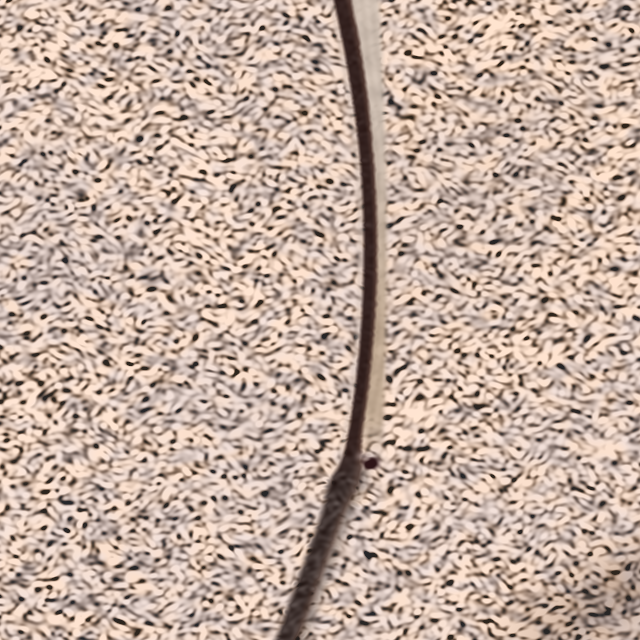
Write a Shadertoy shader that draws this texture.

```glsl
// A thin dark stem with a pale smooth flank, lying on coarse grainy sand.
// The grain is cellular noise: each cell scatters small oriented wavelets.
// The stem is a bent curve with varying width, drawn by distance to its axis.

vec3 hash3(vec3 p) {
    p = fract(p * vec3(0.1031, 0.1030, 0.0973));
    p += dot(p, p.yxz + 33.33);
    return fract((p.xxy + p.yxx) * p.zyx);
}

// Wavelet noise of roughly unit deviation, mixed in pitch, strands mostly level.
float grainNoise(vec2 p) {
    vec2 cell = floor(p);
    float sum = 0.0;
    for (int y = -1; y <= 1; y++)
    for (int x = -1; x <= 1; x++)
    for (int k = 0; k < 3; k++) {
        vec2 id = cell + vec2(x, y);
        vec3 h = hash3(vec3(id + 7.0, float(k) * 17.0 + 3.0));
        vec2 d = p - id - h.xy;
        float window = max(1.0 - dot(d, d), 0.0);
        float angle = 1.65 + (h.z - 0.5) * 2.6;
        float phase = 6.283 * fract(h.x * 37.0 + h.y * 91.0);
        float pitch = mix(0.45, 1.3, fract(h.z * 53.0 + h.x * 29.0));
        float wave = dot(d, vec2(cos(angle), sin(angle)));
        sum += window * window * window * cos(6.283 * pitch * wave + phase);
    }
    return sum * 1.22;
}

// Slow, uneven drift made of layered sines.
float drift(vec2 p) {
    return 0.5 * sin(p.x * 9.0 + 2.0 * sin(p.y * 7.0))
         + 0.5 * sin(p.y * 13.0 - 3.0 * sin(p.x * 6.0 + 1.0));
}

float bump(float x, float center, float width) {
    float d = (x - center) / width;
    return exp(-d * d);
}

// Horizontal position of the stem axis at a height.
float stemAxis(float y) {
    float upper = 0.579 - 0.29 * (y - 0.61) * (y - 0.61);
    float lower = 0.449 + 0.364 * y;
    return mix(lower, upper, smoothstep(0.24, 0.32, y));
}

float stemHalfWidth(float y) {
    float width = mix(0.0175, 0.0105, smoothstep(0.22, 0.34, y));
    return width + 0.003 * smoothstep(0.7, 1.0, y) + 0.007 * bump(y, 0.245, 0.03);
}

vec3 sandColor(vec2 uv, float grain, float clumps) {
    float slow = drift(uv);
    float corner = smoothstep(0.45, 0.05, uv.x) * smoothstep(0.5, 0.0, uv.y);
    float v = grain * (0.96 + 0.1 * slow + 0.12 * corner + 0.12 * clumps) + 0.2 * clumps;
    v = min(v, 1.3);
    float tone = 0.832 + 0.18 * v - 0.055 * v * v + 0.015 * slow;

    // Dim diagonal patch in the lower right corner.
    vec2 q = uv - vec2(0.95, 0.06);
    q = vec2(0.87 * q.x + 0.5 * q.y, 0.87 * q.y - 0.5 * q.x) / vec2(0.15, 0.06);
    tone -= 0.2 * exp(-dot(q, q) * 0.8);

    tone = clamp(tone, 0.16, 0.99);
    vec3 color = tone - vec3(0.0, 0.088, 0.138) * smoothstep(0.0, 0.6, tone);
    // Individual grains lean towards peach or grey.
    color += vec3(0.012, 0.0, -0.016) * clamp(clumps + slow, -1.5, 1.5);
    float warmth = exp(-8.0 * dot(uv - vec2(0.8, 0.78), uv - vec2(0.8, 0.78)));
    return color - vec3(0.0, 0.008, 0.02) * warmth;
}

void mainImage(out vec4 fragColor, in vec2 fragCoord) {
    vec2 uv = fragCoord / iResolution.xy;
    float soft = 0.003 + 0.7 / iResolution.y;
    // Bend the grid a little, so that strands neither repeat nor line up.
    vec2 bent = uv + 0.004 * sin(uv.yx * vec2(41.0, 33.0) + 3.0 * uv);
    float grain = grainNoise(bent * vec2(54.0, 66.0));
    float clumps = grainNoise(uv * vec2(17.0, 22.0) + 40.0);
    vec3 color = sandColor(uv, grain, clumps);

    // Lower part of the stem is rougher than the upper one.
    float rough = 1.0 - smoothstep(0.23, 0.31, uv.y);
    float side = uv.x - stemAxis(uv.y);
    float halfWidth = stemHalfWidth(uv.y) + grain * mix(0.0005, 0.0014, rough);

    // Thin light rim on the left and soft shade on the lower right.
    float rim = bump(side, -halfWidth - 0.005, 0.005) * (1.0 - rough);
    color = mix(color, vec3(0.83, 0.76, 0.72), 0.5 * rim);
    color *= 1.0 - 0.25 * rough * bump(side, halfWidth + 0.004, 0.01);

    // Smooth pale flank, greyer at the top and sandier below.
    float flankEdge = 0.604 - 0.08 * (uv.y - 0.61) * (uv.y - 0.61);
    float flank = smoothstep(0.007, -0.006, uv.x - flankEdge)
                * smoothstep(-soft, soft, side) * smoothstep(0.27, 0.36, uv.y);
    vec3 flankColor = mix(vec3(0.74, 0.65, 0.56), vec3(0.79, 0.73, 0.68),
                          smoothstep(0.45, 0.85, uv.y));
    flankColor += 0.015 * sin(side * 420.0 + 2.0 * sin(uv.y * 23.0)) + 0.012 * clumps;
    color = mix(color, flankColor, 0.95 * flank);

    // Stem body with a brown right edge, softer where it is rough.
    float edge = soft + 0.0025 * rough;
    float body = smoothstep(edge, -edge, abs(side) - halfWidth);
    vec3 bodyColor = mix(vec3(0.20, 0.13, 0.12), vec3(0.25, 0.20, 0.19), rough);
    bodyColor += vec3(0.12, 0.09, 0.07) * smoothstep(0.1, 1.0, side / halfWidth);
    bodyColor += grain * mix(0.012, 0.035, rough);
    color = mix(color, bodyColor, body);

    // Joint: a pale sliver beside a small dark knot.
    vec2 sliver = (uv - vec2(0.568, 0.287)) / vec2(0.012, 0.006);
    color = mix(color, vec3(0.66, 0.58, 0.57), 0.75 * exp(-dot(sliver, sliver)));
    float knot = length((uv - vec2(0.580, 0.276)) * vec2(0.8, 1.15)) + 0.001 * grain;
    color = mix(color, vec3(0.18, 0.08, 0.09), smoothstep(0.016, 0.006, knot));

    fragColor = vec4(clamp(color, 0.0, 1.0), 1.0);
}
```
